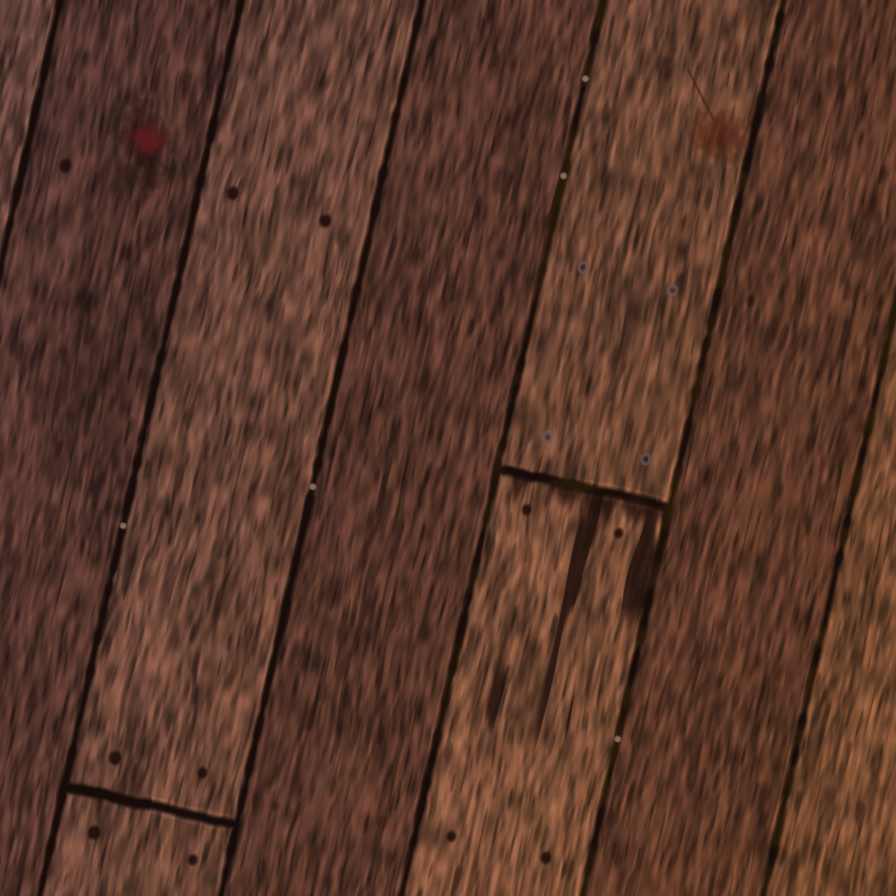
This texture is drawn by a WebGL 2 fragment shader. Its source:

```glsl
#version 300 es
precision highp float;
// Weathered, slanted deck boards with dark gaps, staggered butt joints, nails, cracks and stains.
uniform vec2 u_resolution;
out vec4 fragColor;

const vec2 ALONG = vec2(0.2195, 0.9756);    // direction of the boards
const float BOARD_WIDTH = 0.1969;
const float FIRST_SEAM = -0.1535;
const float GAP_HALF = 0.0033;
const float JOINT_START = 0.136;            // joint height on board 1
const float JOINT_STEP = 0.226;             // rise per board, odd boards only
const float NAIL_RADIUS = 0.0066;
const float GRAIN_CONTRAST = 1.25;
const vec3 DARK_WOOD = vec3(0.312, 0.194, 0.162);
const vec3 PALE_WOOD = vec3(0.388, 0.255, 0.205);
const vec3 COOL_TINT = vec3(0.96, 0.97, 1.08);
const vec3 WARM_TINT = vec3(1.09, 1.05, 0.84);
const vec3 GAP_COLOR = vec3(0.085, 0.045, 0.035);
const vec3 MOSS_COLOR = vec3(0.170, 0.110, 0.025);
const vec3 HOLE_COLOR = vec3(0.110, 0.050, 0.040);
const vec3 SCREW_COLOR = vec3(0.440, 0.360, 0.370);
const vec3 GRIT_COLOR = vec3(0.620, 0.500, 0.430);
const vec3 RED_STAIN = vec3(0.430, 0.110, 0.130);
const vec3 RUST_STAIN = vec3(0.290, 0.120, 0.065);

float hash(vec2 p) {
  vec3 q = fract(vec3(p.xyx) * 0.1031);
  q += dot(q, q.yzx + 33.33);
  return fract((q.x + q.y) * q.z);
}

float noise(vec2 p) {
  vec2 i = floor(p), f = fract(p);
  f = f * f * (3.0 - 2.0 * f);
  return mix(mix(hash(i), hash(i + vec2(1, 0)), f.x),
             mix(hash(i + vec2(0, 1)), hash(i + vec2(1, 1)), f.x), f.y);
}

float fbm(vec2 p) {
  return 0.5 * noise(p) + 0.3 * noise(p * 2.1 + 7.3) + 0.2 * noise(p * 4.3 + 3.1);
}

// Soft-edged blob with a ragged outline
float blob(vec2 p, vec2 center, vec2 radius) {
  float ragged = fbm(p * 45.0) - 0.5;
  return 1.0 - smoothstep(0.35, 1.15, length((p - center) / radius) + 1.3 * ragged);
}

void main() {
  vec2 p = gl_FragCoord.xy / u_resolution;
  float aa = 1.0 / min(u_resolution.x, u_resolution.y);

  // Board frame: s runs across, v runs along
  float s = dot(p, vec2(ALONG.y, -ALONG.x));
  float v = dot(p, ALONG);
  float u = (s - FIRST_SEAM) / BOARD_WIDTH;
  float id = floor(u), across = fract(u);
  bool odd = mod(id, 2.0) > 0.5;
  float joint = odd ? JOINT_START + JOINT_STEP * (id - 1.0) : -9.0;
  float above = step(joint, v);
  float piece = id * 2.0 + above + 20.0;
  float worn = float(odd) * (1.0 - above) * step(2.0, id) * step(id, 4.0);

  // Wood tone
  vec3 color = odd ? PALE_WOOD : DARK_WOOD;
  color *= mix(COOL_TINT, WARM_TINT, clamp(0.75 * p.x + 0.35 * (1.0 - p.y), 0.0, 1.0));
  color *= 0.98 + 0.05 * hash(vec2(piece, 5.0)) + 0.11 * worn;
  color *= 0.94 + 0.12 * fbm(vec2(s * 9.0 + piece, v * 6.0));

  // Fine fibres stretched along the board, broken into short wavy streaks
  float bend = 0.005 * noise(vec2(s * 25.0, v * 16.0 + piece)) + 0.06 * (hash(vec2(piece, 2.0)) - 0.5) * v;
  vec2 fibre = vec2(s + bend, v) + vec2(piece * 3.7, piece * 1.3);
  float grain = 0.50 * noise(fibre * vec2(190.0, 36.0)) + 0.34 * noise(fibre * vec2(310.0, 64.0))
              + 0.16 * noise(fibre * vec2(105.0, 15.0));
  color *= 1.02 + GRAIN_CONTRAST * (grain - 0.5);
  float pores = smoothstep(0.66, 0.90, noise(fibre * vec2(215.0, 30.0) + 31.0));
  color *= 1.0 - 0.28 * pores;

  // Long slits running down from the worn end
  float below = max(joint - v, 0.0);
  float reach = 1.0 - smoothstep(0.04, 0.33, below);
  float slit = noise(vec2(s + 1.6 * bend, v) * vec2(105.0, 6.0) + 11.0);
  float crack = smoothstep(0.86 - 0.22 * reach, 0.98 - 0.18 * reach, slit) * worn * step(0.01, reach);
  color = mix(color, HOLE_COLOR, 0.8 * crack);
  float endRot = worn * (1.0 - smoothstep(0.004, 0.026, below - 0.035 * (noise(vec2(s * 95.0, 6.0)) - 0.4)));
  color = mix(color, HOLE_COLOR, 0.7 * endRot);

  // Stains and a thin twig
  color *= 1.0 - 0.16 * blob(p, vec2(0.117, 0.60), vec2(0.075, 0.10));
  color = mix(color, HOLE_COLOR, 0.6 * blob(p, vec2(0.163, 0.832), vec2(0.032, 0.058)));
  color = mix(color, RED_STAIN, 0.7 * blob(p, vec2(0.167, 0.843), vec2(0.023, 0.023)));
  color = mix(color, RUST_STAIN, 0.6 * blob(p, vec2(0.797, 0.850), vec2(0.034, 0.035)));
  vec2 twig = p - vec2(0.768, 0.922), twigDir = vec2(0.028, -0.055);
  float twigDist = length(twig - twigDir * clamp(dot(twig, twigDir) / dot(twigDir, twigDir), 0.0, 1.0));
  color = mix(color, RUST_STAIN, 0.6 * (1.0 - smoothstep(0.0005, 0.0015 + aa, twigDist)));

  // Nail pairs: two joist rows, then one row on each side of a joint
  for (int row = 0; row < 4; row++) {
    float r = float(row);
    float rowV = row == 0 ? 0.815 + 0.005 * id : row == 1 ? 0.152 + 0.008 * id : joint + (r - 2.5) * 0.088;
    if (row < 2 && abs(rowV - joint) < 0.06) continue;
    for (int side = 0; side < 2; side++) {
      vec2 seed = vec2(id * 4.0 + r + 40.0, float(side) + 8.0);
      vec2 center = vec2(side == 0 ? 0.21 : 0.77, rowV) + (vec2(hash(seed), hash(seed + 17.0)) - 0.5) * vec2(0.08, 0.012);
      float dist = length(vec2((across - center.x) * BOARD_WIDTH, (v - center.y) * 0.85));
      float strength = odd ? 0.9 : 0.85 * smoothstep(0.2, 0.8, hash(seed + 29.0));
      float radius = NAIL_RADIUS * (0.85 + 0.4 * hash(seed + 5.0));
      float hole = 1.0 - smoothstep(radius - 0.003 - aa, radius + aa, dist);
      float ring = 1.0 - smoothstep(0.0008, 0.0018 + aa, abs(dist - 0.0045));
      bool screw = id > 2.5 && odd && above > 0.5;
      color = mix(color, HOLE_COLOR, hole * strength * (screw ? 0.5 : 1.0));
      color = mix(color, SCREW_COLOR, screw ? 0.65 * ring : 0.0);
    }
  }

  // Gaps between boards and at joints, with shaded edges and moss
  float seamId = floor(u + 0.5);
  float seamDist = abs(u - seamId) * BOARD_WIDTH;
  float jointDist = abs(v - joint + 0.003 * (noise(vec2(s * 80.0, 2.0)) - 0.5));
  float gapDist = min(seamDist, jointDist * 0.8);
  float gapHalf = GAP_HALF * (0.6 + 0.8 * noise(vec2(v * 75.0, seamId + 30.0)));
  float lip = smoothstep(0.004, 0.006, gapDist) * (1.0 - smoothstep(0.006, 0.009, gapDist));
  color *= 1.0 + 0.16 * lip * step(0.5, across);
  color *= 0.74 + 0.26 * smoothstep(gapHalf, gapHalf + 0.004, gapDist);
  float moss = smoothstep(0.35, 0.65, p.x) * smoothstep(0.3, 0.7, noise(p * 45.0));
  vec3 gapColor = mix(GAP_COLOR, MOSS_COLOR, 0.75 * moss);
  color = mix(gapColor, color, smoothstep(gapHalf - 0.001 - aa, gapHalf + 0.001 + aa, gapDist));

  // Sparse pale grit caught in the seams
  vec2 gritCell = vec2(seamId + 50.0, floor(v * 45.0));
  vec2 gritPos = vec2((u - seamId) * BOARD_WIDTH, (fract(v * 45.0) - 0.5) / 45.0);
  float grit = step(0.98, hash(gritCell)) * (1.0 - smoothstep(0.002, 0.004 + aa, length(gritPos)));
  color = mix(color, GRIT_COLOR, 0.8 * grit);

  fragColor = vec4(clamp(color, 0.0, 1.0), 1.0);
}
```
